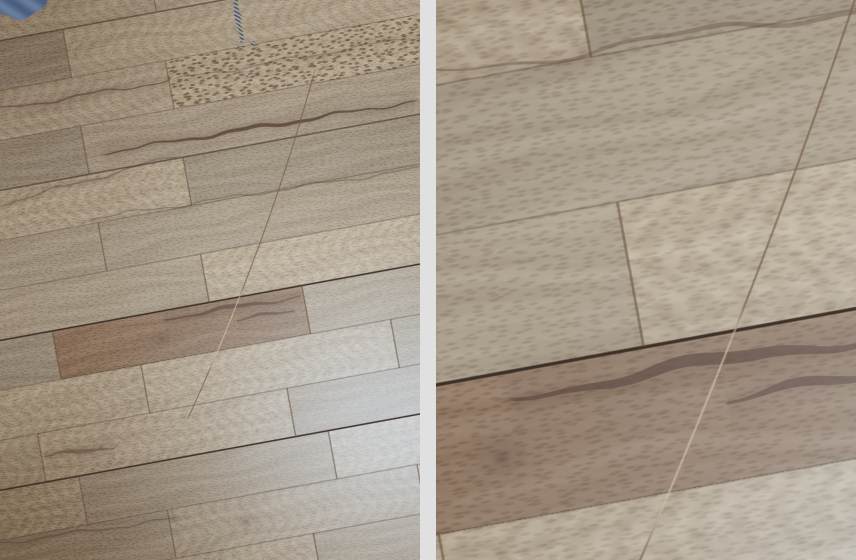
Left, the full canvas; right, a detail of the centre.
Reproduce this texture procedurally as a Shadertoy shader.

```glsl
const float TILT = 0.18;
const float STRIP = 0.0878;
const float SEAM_START = 0.3857;

float hash(vec2 p) {
    return fract(sin(dot(p, vec2(127.1, 311.7))) * 43758.5);
}

// Distance to the nearest jittered cell point
float cellular(vec2 p) {
    vec2 id = floor(p), f = fract(p);
    float nearest = 1.0;
    for (int y = -1; y <= 1; y++)
    for (int x = -1; x <= 1; x++) {
        vec2 o = vec2(x, y);
        vec2 jitter = vec2(hash(id + o), hash(id + o + 37.0));
        nearest = min(nearest, length(o + jitter - f));
    }
    return nearest;
}

float line(float d, float halfWidth, float px) {
    return 1.0 - smoothstep(max(halfWidth - px, 0.0), halfWidth + px, abs(d));
}

float glow(vec2 p, vec2 center, vec2 radius) {
    vec2 q = (p - center) / radius;
    return exp(-dot(q, q));
}

// Wavy growth lines, shifted by a seed for each board
float grain(vec2 q, float seed) {
    float bend = 0.006 * sin(q.x * 9.0 + seed * 40.0) + 0.002 * sin(q.x * 31.0 + seed * 17.0);
    float v = q.y + bend, sum = 0.0, freq = 190.0, amp = 0.5;
    for (int i = 0; i < 4; i++) {
        sum += amp * sin(v * freq + seed * 60.0 + 1.5 * sin(q.x * freq * 0.09 + v * 70.0));
        freq *= 1.83;
        amp *= 0.7;
    }
    return sum;
}

// Dark heartwood streak that tapers toward both ends
float vein(vec2 q, vec2 a, vec2 b, float halfWidth, float px) {
    float t = (q.x - a.x) / (b.x - a.x);
    float center = mix(a.y, b.y, t) + 0.003 * sin(q.x * 38.0 + a.y * 90.0) + 0.0012 * sin(q.x * 97.0);
    float taper = 0.3 + 0.7 * pow(max(sin(3.1416 * clamp(t, 0.0, 1.0)), 0.0), 2.0);
    float ends = smoothstep(0.0, 0.04, t) * (1.0 - smoothstep(0.96, 1.0, t));
    float d = q.y - center;
    float halo = 0.3 * exp(-abs(d) / (halfWidth * 4.0));
    return ends * max(line(d, halfWidth * taper, px), halo);
}

float knot(vec2 q, vec2 center) {
    float r = length((q - center) * vec2(0.7, 1.0));
    return exp(-r * 170.0) + 0.25 * exp(-r * 60.0) * (0.5 + 0.5 * sin(r * 900.0));
}

// Start of the first board in a strip
float boardStart(float row) {
    if (row >= 0.0) return mix(0.45, 0.28, mod(row, 2.0));
    return vec3(0.106, 0.31, 0.165)[int(mod(row, 3.0))];
}

void mainImage(out vec4 fragColor, in vec2 fragCoord) {
    float px = 1.0 / iResolution.y;
    vec2 p = fragCoord * px;
    float c = cos(TILT), s = sin(TILT);
    vec2 q = vec2(c * p.x + s * p.y, c * p.y - s * p.x);

    // Strips and boards
    float r = (q.y - SEAM_START) / STRIP;
    float row = floor(r);
    float boardLength = row < 0.0 ? 0.453 : 0.65;
    float along = (q.x - boardStart(row)) / boardLength;
    float board = floor(along);
    float seed = hash(vec2(row, board) + 11.0);
    float brown = float(row == -1.0 && board == 0.0);
    float flecked = float(row == 4.0 && board == 0.0);

    // Broad lighting and tone of each board
    float tone = 0.66 + 0.34 * (seed - 0.5) - 0.3 * brown;
    tone -= 0.6 * glow(p, vec2(0.0), vec2(0.38, 0.28));
    tone -= 0.4 * glow(p, vec2(0.0, 1.0), vec2(0.3, 0.4));
    tone += 0.2 * glow(p, vec2(0.5, 0.6), vec2(0.4, 0.25));

    // Grain, pores and cross ripple
    tone += 0.1 * grain(q, seed);
    float pores = 1.0 - smoothstep(0.1, 0.45, cellular(q * vec2(95.0, 330.0)));
    tone -= 0.2 * pores;
    float spots = 1.0 - smoothstep(0.15, 0.4, cellular(q * vec2(65.0, 140.0)));
    tone -= spots * (0.5 * flecked + 0.12 * step(0.7, seed));
    tone += 0.06 * sin(q.x * 260.0 + 4.0 * sin(q.y * 75.0)) * step(0.55, seed);

    vec3 shade = vec3(0.47, 0.40, 0.32), pale = vec3(0.75, 0.71, 0.64);
    vec3 col = mix(shade, pale, clamp(tone, -0.1, 1.15));
    col += vec3(0.025, -0.015, -0.025) * brown + vec3(0.02, 0.0, -0.025) * (seed - 0.3);

    // Heartwood streaks and knots
    float dark = vein(q, vec2(0.30, 0.682), vec2(0.89, 0.673), 0.0035, px);
    dark = max(dark, 0.8 * vein(q, vec2(0.10, 0.792), vec2(0.46, 0.788), 0.002, px));
    dark = max(dark, 0.45 * vein(q, vec2(0.45, 0.788), vec2(0.92, 0.786), 0.0015, px));
    dark = max(dark, 0.55 * vein(q, vec2(0.09, 0.622), vec2(0.45, 0.655), 0.0015, px));
    dark = max(dark, 0.5 * vein(q, vec2(0.25, 0.571), vec2(0.89, 0.553), 0.0015, px));
    dark = max(dark, vein(q, vec2(0.36, 0.371), vec2(0.618, 0.367), 0.0038, px));
    dark = max(dark, vein(q, vec2(0.49, 0.346), vec2(0.60, 0.343), 0.003, px));
    dark = max(dark, 0.7 * vein(q, vec2(0.11, 0.167), vec2(0.24, 0.163), 0.004, px));
    dark = max(dark, 0.7 * vein(q, vec2(-0.02, 0.030), vec2(0.335, 0.016), 0.002, px));
    dark = max(dark, 0.6 * max(knot(q, vec2(0.355, 0.336)), knot(q, vec2(0.445, -0.011))));
    col = mix(col, vec3(0.33, 0.24, 0.20), 0.8 * min(dark, 1.0));

    // Window sheen
    float sheen = glow(p, vec2(0.72, 0.24), vec2(0.33, 0.26));
    col = mix(col, vec3(0.82, 0.84, 0.86) + 0.1 * (tone - 0.8), 0.85 * sheen);

    // Strip seams, plank gaps and butt joints
    float nearestSeam = floor(r + 0.5);
    float seamDistance = (r - nearestSeam) * STRIP;
    float gap = float(mod(nearestSeam, 3.0) == 0.0);
    float seamDark = mix(0.25, nearestSeam <= 0.0 ? 0.9 : 0.55, gap);
    col = mix(col, vec3(0.20, 0.15, 0.12), seamDark * line(seamDistance, 0.0006 + 0.0004 * gap, px));
    float joint = (along - floor(along + 0.5)) * boardLength;
    col = mix(col, vec3(0.36, 0.27, 0.20), 0.5 * line(joint, 0.0008, px));

    // Long scratch, dark above and bright in its lower part
    float h = p.y - 0.245;
    float scratch = line(p.x - (0.332 + 0.46 * h - 0.15 * h * h), 0.0007, px);
    scratch *= smoothstep(0.245, 0.26, p.y) * (1.0 - smoothstep(0.86, 0.88, p.y));
    float bright = smoothstep(0.33, 0.37, p.y) * (1.0 - smoothstep(0.46, 0.49, p.y));
    col = mix(col, mix(vec3(0.46, 0.36, 0.27), vec3(0.82, 0.75, 0.66), bright), 0.65 * scratch);

    // Metal screw and loose chips
    float screwWidth = 0.0035 + 0.0015 * sin(p.y * 900.0) + 0.003 * glow(p, vec2(0.425, 0.975), vec2(0.02, 0.01));
    float screw = line(p.x - 0.432 + 0.16 * (p.y - 0.925), screwWidth, px) * smoothstep(0.922, 0.926, p.y);
    float chips = line(length(p - vec2(0.452, 0.922)), 0.004, px) + line(length(p - vec2(0.443, 0.865)), 0.003, px);
    vec3 metal = vec3(0.48, 0.49, 0.51) + 0.16 * sin(p.y * 900.0 + p.x * 500.0);
    col = mix(col, metal, min(screw + chips, 1.0));

    // Cloth in the corner
    float cloth = length((p - vec2(0.033, 1.008)) / vec2(0.05, 0.042)) - 1.0 + 0.06 * sin(p.x * 130.0);
    vec3 blue = vec3(0.35, 0.43, 0.55) + 0.06 * sin(p.x * 110.0 + p.y * 160.0);
    col = mix(col, blue, 1.0 - smoothstep(-0.03, 0.03, cloth));
    fragColor = vec4(clamp(col, 0.0, 1.0), 1.0);
}
```
